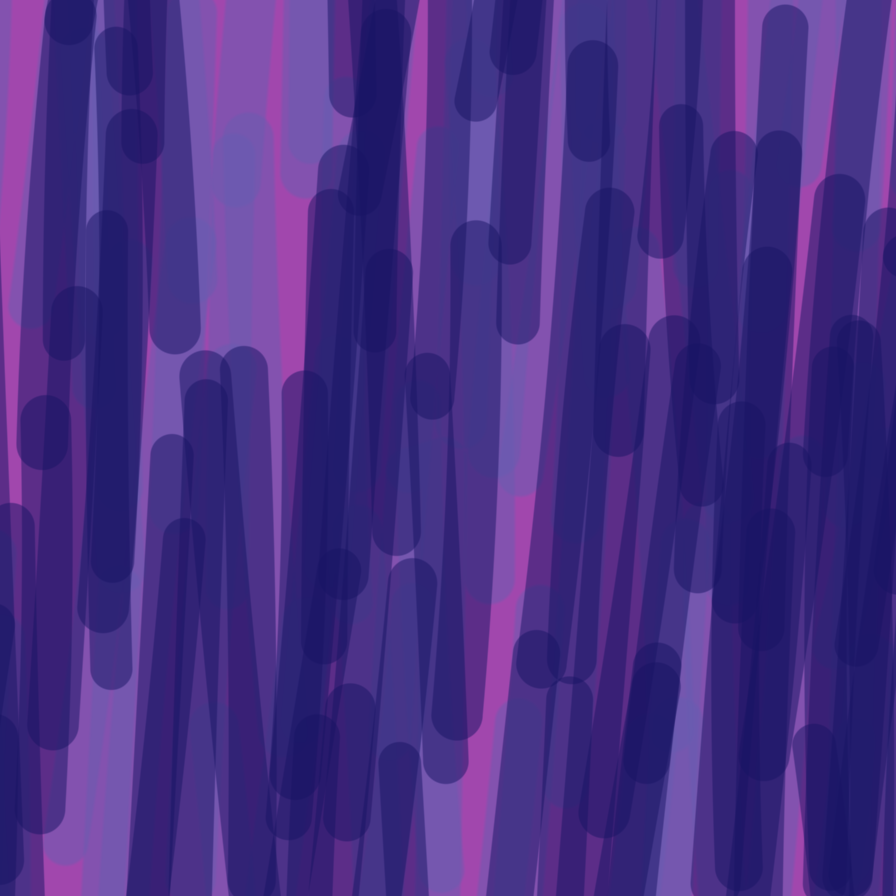
A WebGL 2 fragment shader for this background:

```glsl
#version 300 es
precision highp float;
// Translucent round-ended brush strokes, navy over periwinkle, on a magenta ground.

#define LIGHT_STROKES 66
#define DARK_STROKES 78
#define RADIUS 0.026
#define OPACITY 0.5
#define LEAN 0.04
#define LEAN_SPREAD 0.16
#define HOOK_CHANCE 0.04
#define LIGHT_EDGE 0.0025
#define DARK_EDGE 0.0012

uniform vec2 u_resolution;
out vec4 fragColor;

const vec3 MAGENTA = vec3(0.63, 0.28, 0.68);
const vec3 PERIWINKLE = vec3(0.40, 0.36, 0.69);
const vec3 NAVY = vec3(0.09, 0.075, 0.39);

// Integer hash with good mixing, mapped to 0..1.
float hash(uint n) {
    n = n * 747796405u + 2891336453u;
    n = ((n >> ((n >> 28u) + 4u)) ^ n) * 277803737u;
    n = (n >> 22u) ^ n;
    return float(n >> 8u) / 16777216.0;
}

vec4 hash4(uint n) {
    n *= 4u;
    return vec4(hash(n), hash(n + 1u), hash(n + 2u), hash(n + 3u));
}

float segmentDistance(vec2 p, vec2 a, vec2 b) {
    vec2 ab = b - a;
    float t = clamp(dot(p - a, ab) / dot(ab, ab), 0.0, 1.0);
    return length(p - a - ab * t);
}

// Signed distance to one long, leaning stroke.
float strokeDistance(vec2 p, int index, uint seed) {
    vec4 place = hash4(uint(index) + seed);
    vec4 form = hash4(uint(index) + seed + 500u);

    // Lanes spread evenly across the canvas, then jittered.
    float lane = fract(float(index) * 0.618034 + 0.12 * place.x);
    vec2 center = vec2(mix(-0.06, 1.06, lane), mix(-0.1, 1.2, place.y));
    float halfLength = mix(0.2, 0.37, place.z);
    float slope = LEAN + LEAN_SPREAD * (place.w + form.x - 1.0);
    vec2 reach = halfLength * normalize(vec2(slope, 1.0));
    vec2 top = center + reach;

    // A slight bow along the length.
    float along = clamp((p.y - center.y) / halfLength, -1.0, 1.0);
    vec2 q = p;
    q.x -= (form.y - 0.5) * 0.015 * (1.0 - along * along);
    float d = segmentDistance(q, center - reach, top);

    // A few strokes begin with a short sideways hook.
    if (form.z < HOOK_CHANCE) {
        d = min(d, segmentDistance(q, top, top - vec2(0.04, 0.012)));
    }
    return d - RADIUS * mix(0.9, 1.12, form.w);
}

float coverage(float d, float softness) {
    float edge = max(softness, 0.75 / min(u_resolution.x, u_resolution.y));
    return OPACITY * (1.0 - smoothstep(-edge, edge, d));
}

void main() {
    vec2 p = gl_FragCoord.xy / u_resolution;
    vec3 color = MAGENTA;

    // Pale underpainting.
    for (int i = 0; i < LIGHT_STROKES; i++) {
        float d = strokeDistance(p, i, 1000u);
        color = mix(color, PERIWINKLE, coverage(d, LIGHT_EDGE));
    }

    // Dark strokes that deepen where they overlap.
    for (int i = 0; i < DARK_STROKES; i++) {
        float d = strokeDistance(p, i, 3000u);
        color = mix(color, NAVY, coverage(d, DARK_EDGE));
    }

    fragColor = vec4(color, 1.0);
}
```
